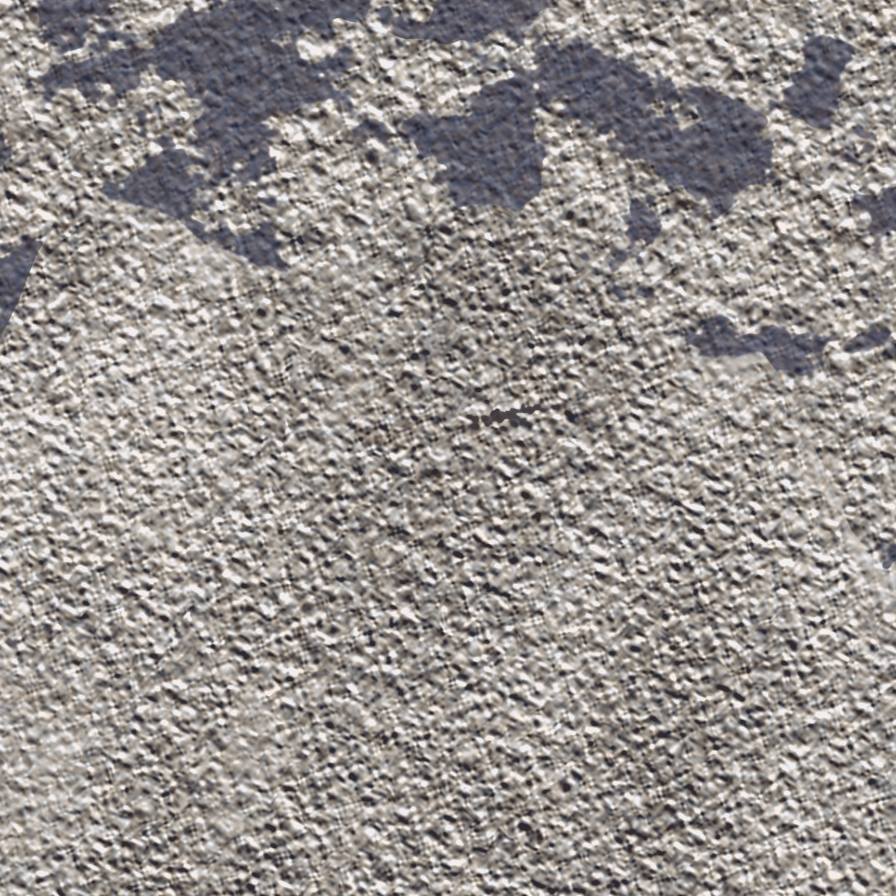
Reproduce this texture procedurally as a three.js fragment shader.

```glsl
// Sunlit heap of grey gravel with a dusty crest, before a crumbling, shadowed bank.
varying vec2 vUv;

float hash(vec2 p) {
  vec3 q = fract(p.xyx * vec3(0.1031, 0.1030, 0.0973));
  q += dot(q, q.yzx + 33.33);
  return fract((q.x + q.y) * q.z);
}

float noise(vec2 p) {
  vec2 i = floor(p), f = fract(p);
  f = f * f * (3.0 - 2.0 * f);
  return mix(mix(hash(i), hash(i + vec2(1.0, 0.0)), f.x),
             mix(hash(i + vec2(0.0, 1.0)), hash(i + vec2(1.0, 1.0)), f.x), f.y);
}

float fbm(vec2 p) {
  float sum = 0.0, amp = 0.5;
  for (int i = 0; i < 5; i++) {
    sum += amp * noise(p);
    p = mat2(1.6, 1.2, -1.2, 1.6) * p + 17.3;
    amp *= 0.52;
  }
  return sum;
}

// Slope of a noise surface towards the light at the upper left.
float relief(vec2 p, float scale) {
  vec2 q = mat2(0.88, 0.47, -0.47, 0.88) * p * scale;
  return noise(q + 40.0) - noise(q + 40.0 + vec2(-0.15, 0.85));
}

// Soft elliptical patch, 1 at its centre.
float patchAt(vec2 p, vec2 centre, vec2 radius) {
  vec2 q = (p - centre) / radius;
  return exp(-dot(q, q));
}

// Height of the front heap's crest.
float crest(float x) {
  float wobble = 0.016 * (noise(vec2(x * 22.0, 3.0)) - 0.5)
               + 0.007 * (noise(vec2(x * 80.0, 9.0)) - 0.5);
  return 0.61 + wobble
    + 0.170 * smoothstep(-0.02, 0.09, x) - 0.090 * smoothstep(0.12, 0.34, x)
    + 0.075 * smoothstep(0.35, 0.52, x) - 0.155 * smoothstep(0.58, 0.77, x)
    - 0.250 * smoothstep(0.83, 1.00, x);
}

// Brightness of the front slope; depth is the distance below the crest.
float heapTone(vec2 p, float depth, float grain) {
  float broad = fbm(p * vec2(5.0, 4.0) + 5.0) - 0.5;
  float streaks = fbm(mat2(0.9, 0.4, -0.4, 0.9) * p * vec2(16.0, 7.0)) - 0.5;
  float dust = exp(-max(depth, 0.0) / 0.028) * smoothstep(0.08, 0.16, p.x);
  dust += 0.8 * patchAt(p, vec2(0.27, 0.09), vec2(0.09, 0.13));
  dust += 0.6 * patchAt(p, vec2(0.02, 0.16), vec2(0.10, 0.14));
  dust += 0.5 * patchAt(p, vec2(0.38, 0.56), vec2(0.06, 0.16));
  dust = clamp(dust * (0.8 + 2.5 * streaks) + 0.9 * broad, 0.0, 1.0);
  float shade = patchAt(p, vec2(0.56, 0.56), vec2(0.13, 0.17))
              + 0.7 * patchAt(p, vec2(0.62, 0.18), vec2(0.18, 0.12))
              + 0.9 * patchAt(p, vec2(0.08, 0.73), vec2(0.06, 0.07));
  float tone = 0.60 + 0.28 * broad + 0.20 * streaks - 0.10 * shade + 0.10 * dust;
  return tone + grain * mix(1.08, 0.42, dust);
}

// How far the bank behind lies in shadow, 0 to 1.
float bankShadow(vec2 p, float gap) {
  float hollow = fbm(p * vec2(11.0, 13.0) + 2.0);
  hollow += 0.10 * (noise(p * 95.0) - 0.5);
  hollow -= 0.06 * smoothstep(0.62, 0.80, p.x);
  hollow += 0.22 * patchAt(p, vec2(0.67, 0.91), vec2(0.06, 0.05));
  hollow += 0.20 * patchAt(p, vec2(0.55, 0.81), vec2(0.05, 0.06));
  hollow += 0.12 * patchAt(p, vec2(0.24, 0.78), vec2(0.12, 0.05));
  hollow += 0.15 * patchAt(p, vec2(0.00, 0.64), vec2(0.06, 0.05));
  hollow += 0.14 * exp(-gap / 0.022) * patchAt(p, vec2(0.30, 0.71), vec2(0.08, 0.08));
  float topCrest = 0.972 - 0.022 * cos((p.x - 0.48) * 20.0)
                 + 0.015 * (noise(p.xx * 30.0) - 0.5);
  float behindTop = smoothstep(-0.003, 0.004, p.y - topCrest);
  hollow += 0.17 * behindTop * smoothstep(0.08, 0.25, p.x) * smoothstep(0.72, 0.5, p.x);
  return smoothstep(0.555, 0.615, hollow);
}

// Brightness of the bank: clods lit from above, cut by hollows.
float bankTone(vec2 p, float shadow, float grain) {
  float clods = relief(p, 24.0) * 0.20 + relief(p + 3.0, 58.0) * 0.34;
  float lit = 0.61 + clods + 0.95 * grain;
  float dim = 0.17 + 0.30 * grain + 0.10 * clods;
  return mix(lit, dim, shadow * 0.92);
}

void main() {
  vec2 p = vUv;
  float depth = crest(p.x) - p.y;
  float front = smoothstep(-0.003, 0.003, depth);

  // Stones of three sizes, warped so that they look angular
  vec2 warped = p + 0.004 * vec2(noise(p * 70.0), noise(p * 70.0 + 31.0));
  float grain = 0.85 * relief(warped, 128.0) + 0.60 * relief(warped + 1.7, 235.0)
              + 0.25 * relief(warped + 4.1, 68.0);

  float shadow = bankShadow(p, max(-depth, 0.0)) * (1.0 - front);
  float tone = mix(bankTone(p, shadow, grain), heapTone(p, depth, grain), front);

  // Dark scrap lying on the slope
  vec2 s = mat2(0.97, -0.24, 0.24, 0.97) * (p - vec2(0.567, 0.538));
  float scrap = smoothstep(1.2, 0.6, length(s / vec2(0.030, 0.009)) + 2.0 * grain);
  tone = clamp(mix(tone, 0.02, scrap * 0.85), -0.1, 1.1);

  vec3 colour = mix(vec3(0.24, 0.22, 0.24), vec3(0.89, 0.87, 0.86), tone);
  colour += vec3(0.005, 0.0, -0.030) * (1.0 - shadow) * 4.0 * tone * (1.0 - tone);
  colour += vec3(-0.02, -0.005, 0.03) * shadow;
  float tint = noise(p * 150.0 + 80.0) - 0.5;
  colour += tint * vec3(0.045, 0.0, -0.05);
  gl_FragColor = vec4(clamp(colour, 0.0, 1.0), 1.0);
}
```
